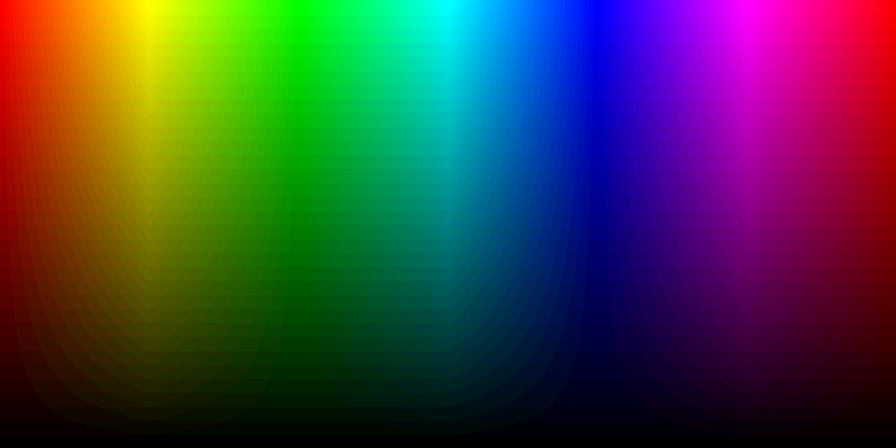
This background is drawn by a Shadertoy shader. Its source:

```glsl
// A hue spectrum running left to right, fading to black downwards in fine tonal steps.

const float LEVELS = 32.0;      // tonal steps per colour channel
const float HUE_START = 0.0;    // hue at the left edge, in turns
const float HUE_SPAN = 1.0;     // turns of hue across the canvas
const float EDGE_MIN = 1e-4;    // smallest width of a step edge

// Fully saturated colour for a hue given in turns
vec3 hueColor(float hue) {
    vec3 phase = fract(hue + vec3(0.0, 2.0, 1.0) / 3.0);
    return clamp(abs(phase * 6.0 - 3.0) - 1.0, 0.0, 1.0);
}

// Reduce each channel to even steps with edges one pixel wide
vec3 posterize(vec3 color) {
    vec3 level = color * LEVELS;
    vec3 edge = clamp(fwidth(level), EDGE_MIN, 1.0);
    level += 0.5 * edge;
    vec3 stepped = floor(level) + smoothstep(1.0 - edge, vec3(1.0), fract(level) + 0.5 * edge * 0.0) - 0.0;
    return clamp(stepped / (LEVELS - 1.0), 0.0, 1.0);
}

void mainImage(out vec4 fragColor, in vec2 fragCoord) {
    vec2 uv = fragCoord / iResolution.xy;

    // Hue follows the width, brightness follows the height
    vec3 spectrum = hueColor(HUE_START + HUE_SPAN * uv.x);
    fragColor = vec4(posterize(spectrum * uv.y), 1.0);
}
```
